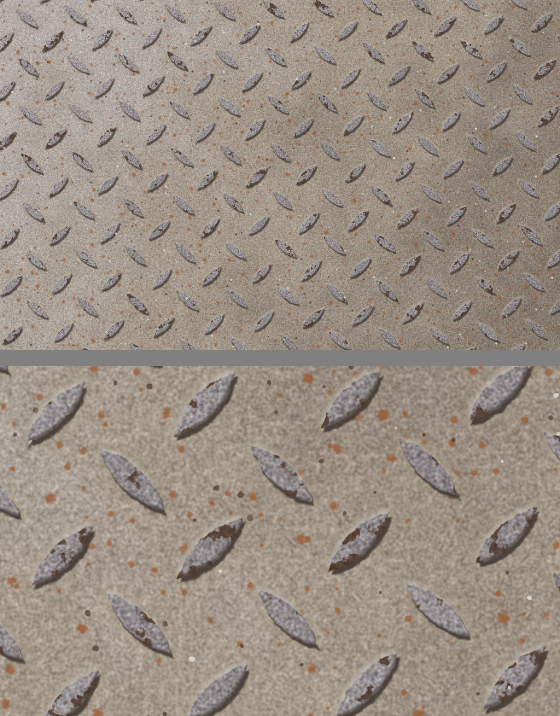
Top, the full canvas; bottom, a detail of the centre.
This texture is drawn by a Shadertoy shader. Its source:

```glsl
const vec3 PALE = vec3(0.700, 0.672, 0.655);
const vec3 TAN = vec3(0.648, 0.598, 0.548);
const vec3 BROWN = vec3(0.520, 0.470, 0.425);
const vec3 OLIVE = vec3(0.625, 0.590, 0.495);
const vec3 STEEL = vec3(0.605, 0.582, 0.590);
const vec3 SHADOW = vec3(0.265, 0.225, 0.205);
const vec3 RUST = vec3(0.600, 0.340, 0.180);
const vec3 DARK_RUST = vec3(0.320, 0.235, 0.185);
const vec3 CHIP = vec3(0.880, 0.860, 0.830);

vec2 hash2(vec2 p) {
    vec3 q = fract(p.xyx * vec3(0.1031, 0.1030, 0.0973));
    q += dot(q, q.yzx + 33.33);
    return fract((q.xx + q.yz) * q.zy);
}

float gradientNoise(vec2 p) {
    vec2 i = floor(p), f = p - i;
    vec2 u = f * f * f * (f * (f * 6.0 - 15.0) + 10.0);
    vec4 corner;
    for (int k = 0; k < 4; k++) {
        vec2 o = vec2(k & 1, k >> 1);
        corner[k] = dot(hash2(i + o) * 2.0 - 1.0, f - o);
    }
    return mix(mix(corner.x, corner.y, u.x), mix(corner.z, corner.w, u.x), u.y);
}

float fbm(vec2 p) {
    float sum = 0.0, amplitude = 0.6;
    for (int k = 0; k < 4; k++) {
        sum += amplitude * gradientNoise(p);
        p = mat2(1.6, 1.2, -1.2, 1.6) * p + 7.3;
        amplitude *= 0.55;
    }
    return sum;
}

// Slightly skewed lattice, with the plate's gentle perspective
vec2 latticeToCanvas(vec2 c) {
    return vec2(0.150, 0.881) + c.x * vec2(0.1419, 0.0054) + c.y * vec2(0.0052, -0.1385)
         + c.x * c.y * vec2(0.00035, 0.00041) - vec2(0.0002, 0.0) * c.x * c.x;
}

vec2 canvasToLattice(vec2 p) {
    mat2 toLattice = inverse(mat2(0.1419, 0.0054, 0.0052, -0.1385));
    vec2 c = vec2(0.0);
    for (int k = 0; k < 5; k++) c += toLattice * (p - latticeToCanvas(c));
    return c;
}

// Pointed oval lying along x
float lozenge(vec2 p, float halfLength, float halfWidth) {
    float offset = (halfLength * halfLength - halfWidth * halfWidth) / (2.0 * halfWidth);
    p = abs(p);
    return max(length(p + vec2(0.0, offset)) - offset - halfWidth, p.x - halfLength);
}

float tread(vec2 p, float angle, vec2 size) {
    float c = cos(angle), s = sin(angle);
    return lozenge(vec2(c * p.x + s * p.y, c * p.y - s * p.x), size.x, size.y);
}

float cover(float d, float blur) {
    return 1.0 - smoothstep(-blur, blur, d);
}

// Randomly placed specks, at most one per cell
float specks(vec2 p, float cells, float density, float radius, float blur) {
    vec2 id = floor(p * cells);
    vec2 place = hash2(id + cells), kind = hash2(id + cells * 3.7);
    float d = length(fract(p * cells) - mix(vec2(0.25), vec2(0.75), place)) / cells;
    d += 0.5 * radius * gradientNoise(p * 260.0);
    return step(kind.x, density) * cover(d - radius * mix(0.4, 1.0, kind.y), blur);
}

void mainImage(out vec4 fragColor, in vec2 fragCoord) {
    vec2 p = fragCoord / iResolution.y;
    float pixel = 1.0 / iResolution.y;
    float cloud = fbm(p * 4.0 + 2.0);
    float grain = fbm(p * 130.0);
    float fineGrain = gradientNoise(p * 290.0 + 5.0);

    // Worn plate, paler towards the left
    float shade = 0.46 * p.x + 0.24 * (1.0 - p.y) + 0.45 * cloud;
    vec3 color = mix(PALE, TAN, smoothstep(0.05, 0.46, shade));
    color = mix(color, BROWN, smoothstep(0.38, 1.0, shade));
    color += 0.18 * grain + 0.15 * fineGrain + 0.07 * fbm(p * 24.0);

    // Rust freckles and dark pits
    float rustPatch = smoothstep(-0.25, 0.25, fbm(p * 4.0 + 31.0));
    color = mix(color, RUST, 0.75 * specks(p, 25.0, 0.14 + 0.28 * rustPatch, 0.0054, 0.0012 + pixel));
    color = mix(color, RUST, 0.70 * specks(p, 43.0, 0.24, 0.0034, 0.0005 + pixel));
    color = mix(color, DARK_RUST, 0.75 * specks(p, 41.0, 0.12, 0.0030, 0.7 * pixel));

    // Raised treads: one direction on lattice points, the other between them
    vec2 lattice = canvasToLattice(p);
    for (int k = 0; k < 2; k++) {
        float shift = 0.5 * float(k);
        vec2 id = floor(lattice + 0.5 - shift) + shift;
        vec2 vary = hash2(id * 2.0 + 60.0), wear = hash2(id * 2.0 + 140.0);
        vec2 local = p - latticeToCanvas(id) - 0.002 * (vary - 0.5);
        float angle = (k == 0 ? 0.77 : -0.73) + 0.10 * (vary.x - 0.5);
        vec2 size = vec2(0.0405, 0.0112) * mix(0.94, 1.05, vary.y);
        float rough = 0.0026 * grain + 0.002 * gradientNoise(p * 75.0);
        float body = tread(local, angle, size) + rough;
        float below = tread(local - vec2(0.0022, -0.0040), angle, size) + rough;
        float above = tread(local - vec2(-0.0018, 0.0036), angle, size) + rough;

        color = mix(color, OLIVE + 0.15 * grain, 0.40 * cover(body - 0.006, 0.008));
        color = mix(color, PALE + 0.05 + 0.15 * grain, 0.55 * cover(above, 0.0018 + pixel));
        color = mix(color, SHADOW, 0.90 * cover(below, 0.0006 + pixel));

        // Pitted steel face, dim along the lower edge, with patches of rust
        vec3 face = STEEL + 0.24 * grain + 0.24 * fineGrain + 0.05 * (vary.x - 0.5) - 0.07 * shade;
        face = mix(face, SHADOW, 0.60 * smoothstep(-0.0010, 0.0030, above));
        float decay = fbm(p * 55.0 + wear * 9.0) + 0.22 * wear.x + 12.0 * max(body, -0.008);
        face = mix(face, DARK_RUST + 0.18 * grain, 0.90 * smoothstep(0.18, 0.30, decay));
        color = mix(color, face, cover(body, 0.8 * pixel));
    }

    // Sparse bright chips
    color = mix(color, CHIP, 0.85 * specks(p, 37.0, 0.06, 0.0030, 0.7 * pixel));
    fragColor = vec4(clamp(color, 0.0, 1.0), 1.0);
}
```
